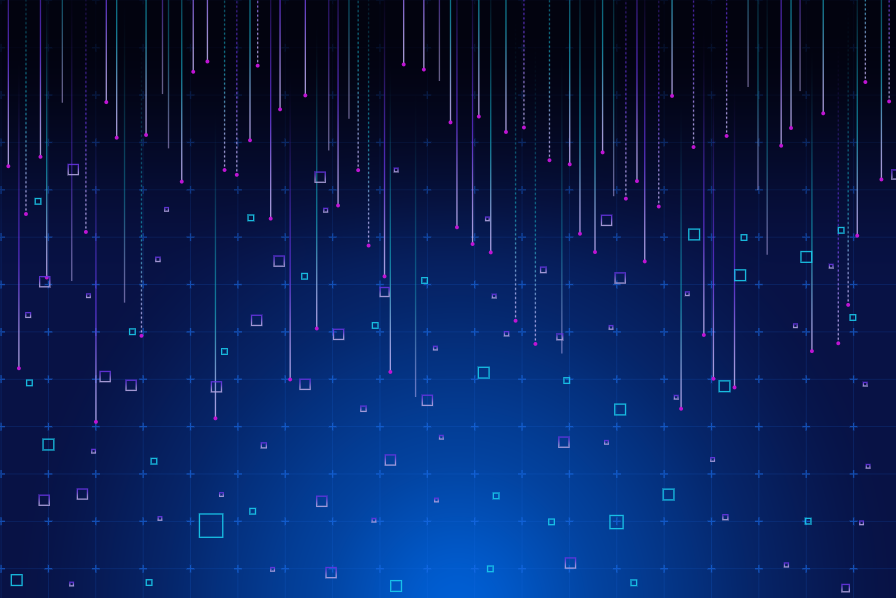
This background is drawn by a Shadertoy shader. Its source:

```glsl
// Falling neon streaks and floating squares over a glowing blue grid.

// Lengths are in canvas heights
const vec2  GLOW_CENTER = vec2(0.765, -0.02);
const vec3  GLOW_CORE   = vec3(0.00, 0.37, 0.83);
const vec3  GLOW_INNER  = vec3(0.01, 0.27, 0.64);
const vec3  GLOW_OUTER  = vec3(0.02, 0.16, 0.44);
const vec3  NAVY        = vec3(0.03, 0.07, 0.27);
const vec3  NIGHT       = vec3(0.008, 0.01, 0.06);

const float GRID_STEP   = 0.0792;
const vec2  GRID_ORIGIN = vec2(0.081, 0.049);
const vec3  GRID_COLOR  = vec3(0.10, 0.43, 0.93);
const float CROSS_ARM   = 0.0065;

const float STREAK_STEP  = 0.0185;
const float STREAK_WIDTH = 0.0011;
const float DOT_STEP     = 0.0076;
const vec3  CYAN         = vec3(0.10, 0.80, 0.93);
const vec3  VIOLET       = vec3(0.40, 0.20, 0.88);
const vec3  LAVENDER     = vec3(0.78, 0.72, 0.98);
const vec3  MAGENTA      = vec3(0.75, 0.08, 0.83);

const float SQUARE_STEP  = 0.098;
const float SQUARE_TOP   = 0.73;
const float STROKE       = 0.0011;
const vec3  LARGE_SQUARE = vec3(0.353, 0.121, 0.0195);  // center, half size
const vec3  MID_SQUARE   = vec3(1.031, 0.127, 0.0110);

float hash(vec2 p) {
    vec3 q = fract(p.xyx * vec3(0.1031, 0.1030, 0.0973));
    q += dot(q, q.yzx + 33.33);
    return fract((q.x + q.y) * q.z);
}

// Antialiased coverage of a signed distance
float fill(float dist) {
    return clamp(0.5 - dist * iResolution.y, 0.0, 1.0);
}

float boxDist(vec2 p, vec2 halfSize) {
    vec2 d = abs(p) - halfSize;
    return max(d.x, d.y);
}

float squareOutline(vec2 p, float halfSize) {
    return fill(abs(boxDist(p, vec2(halfSize))) - STROKE);
}

vec3 background(vec2 p) {
    float d = length((p - GLOW_CENTER) * vec2(1.08, 1.0));
    vec3 col = mix(GLOW_CORE, GLOW_INNER, smoothstep(0.0, 0.28, d));
    col = mix(col, GLOW_OUTER, smoothstep(0.18, 0.56, d));
    col = mix(col, NAVY, smoothstep(0.42, 0.82, d));
    return mix(col, NIGHT, smoothstep(0.52, 0.95, p.y));
}

vec3 addGrid(vec3 col, vec2 p) {
    vec2 q = abs(mod(p - GRID_ORIGIN + 0.5 * GRID_STEP, GRID_STEP) - 0.5 * GRID_STEP);
    float line = fill(min(q.x, q.y) - 0.0006);
    float cross = fill(min(boxDist(q, vec2(CROSS_ARM, 0.0011)),
                           boxDist(q, vec2(0.0011, CROSS_ARM))));
    float fade = 1.0 - smoothstep(0.45, 1.0, p.y);
    return mix(col, GRID_COLOR, max(line * 0.20, cross * 0.65) * mix(0.15, 1.0, fade));
}

// One streak per jittered column
vec3 addStreaks(vec3 col, vec2 p) {
    float column = floor(p.x / STREAK_STEP);
    for (float i = -1.0; i <= 1.0; i++) {
        float id = column + i;
        float kind = hash(vec2(id, 7.0));
        float x = (id + 0.2 + 0.6 * hash(vec2(id, 1.0))) * STREAK_STEP;
        bool dotted = kind < 0.27;
        bool faint = kind > 0.80;
        float reach = dotted ? 0.48 : 0.66;
        float tip = 0.90 - reach * pow(hash(vec2(id, 3.0)), 1.15);
        float rise = p.y - tip;

        float tail = 1.0 - smoothstep(0.12, 0.52, rise);
        vec3 hue = mix(VIOLET, CYAN * 0.75, step(0.5, hash(vec2(id, 5.0))));
        vec3 tint = mix(LAVENDER, hue, smoothstep(0.0, 0.20, rise));
        float alpha = fill(abs(p.x - x) - STREAK_WIDTH) * fill(-rise) * tail;
        if (dotted) alpha *= 0.5 + 0.5 * cos(6.2832 * rise / DOT_STEP);
        col = mix(col, tint, alpha * (faint ? 0.50 : 0.82));

        float bead = fill(length(vec2(p.x - x, rise)) - 0.0032);
        col = mix(col, MAGENTA, faint ? 0.0 : bead);
    }
    return col;
}

// At most one square per jittered cell
vec3 addSquares(vec3 col, vec2 p) {
    vec2 id = floor(p / SQUARE_STEP);
    vec2 jitter = vec2(hash(id + 11.0), hash(id + 29.0));
    vec2 center = (id + 0.15 + 0.7 * jitter) * SQUARE_STEP;
    vec2 q = p - center;
    float kind = hash(id + 47.0);
    bool cyan = kind < 0.34;
    float size = hash(id + 61.0);
    float halfSize = cyan ? mix(0.0047, 0.0090, step(0.72, size))
                          : mix(0.0030, 0.0085, smoothstep(0.35, 0.75, size));
    float present = step(hash(id + 83.0), 0.80) * step(center.y, SQUARE_TOP);
    vec3 tint = cyan ? CYAN : mix(LAVENDER * 0.9, VIOLET, smoothstep(-halfSize, halfSize, q.y));

    // Keep clear of the two featured squares
    float gap = min(length(center - LARGE_SQUARE.xy), length(center - MID_SQUARE.xy));
    present *= step(0.045, gap);
    col = mix(col, tint, squareOutline(q, halfSize) * present * 0.9);
    float featured = max(squareOutline(p - LARGE_SQUARE.xy, LARGE_SQUARE.z),
                         squareOutline(p - MID_SQUARE.xy, MID_SQUARE.z));
    return mix(col, CYAN, featured * 0.9);
}

void mainImage(out vec4 fragColor, in vec2 fragCoord) {
    vec2 p = fragCoord / iResolution.y;
    vec3 col = addGrid(background(p), p);
    col = addStreaks(col, p);
    col = addSquares(col, p);
    fragColor = vec4(col, 1.0);
}
```
